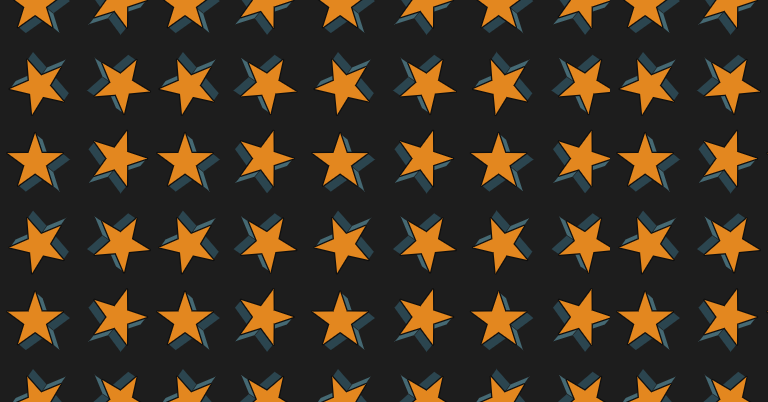
A Shadertoy shader for this pattern:

```glsl
// Rows of extruded five-pointed stars, turned in quarter steps on a dark ground.

float cross2(vec2 a, vec2 b) { return a.x * b.y - a.y * b.x; }

// Corner of the star: even indices are tips, odd ones are notches.
vec2 starCorner(int i) {
    float angle = radians(90.0 + 36.0 * float(i));
    return (i % 2 == 0 ? 29.0 : 11.3) * vec2(cos(angle), sin(angle));
}

// Coverage of a shape from its signed distance.
float coverage(float dist, float pixel) {
    return clamp(0.5 - dist / pixel, 0.0, 1.0);
}

vec3 drawStar(vec2 p, vec3 color, float pixel) {
    vec2 depth = vec2(7.7, -6.4);
    float nearest = 1e5, side = 1.0;

    for (int i = 0; i < 10; i++) {
        vec2 a = starCorner(i), b = starCorner(i + 1);
        vec2 edge = b - a, q = p - a;

        // Signed distance to the front outline
        float along = clamp(dot(q, edge) / dot(edge, edge), 0.0, 1.0);
        nearest = min(nearest, length(q - edge * along));
        if ((a.y > p.y) != (b.y > p.y) && p.x < a.x + edge.x * (p.y - a.y) / edge.y)
            side = -side;

        // Side wall swept from an edge that faces the extrusion
        vec2 normal = normalize(vec2(edge.y, -edge.x));
        if (dot(normal, normalize(depth)) > 0.2) {
            float area = cross2(edge, depth);
            float s = cross2(q, depth) / area;
            float t = cross2(edge, q) / area;
            float inset = abs(area) * min(min(s, 1.0 - s) / length(depth),
                                          min(t, 1.0 - t) / length(edge));
            vec3 wall = normal.y > 0.0 ? vec3(0.27, 0.41, 0.45) : vec3(0.17, 0.27, 0.31);
            color = mix(color, wall, coverage(0.3 - inset, pixel));
        }
    }

    // Dark outline, then the front face
    float front = nearest * side;
    color = mix(color, vec3(0.06), coverage(front - 1.3, pixel));
    return mix(color, vec3(0.89, 0.53, 0.12), coverage(front, pixel));
}

void mainImage(out vec4 fragColor, in vec2 fragCoord) {
    // The canvas is 768 units wide
    float pixel = 768.0 / iResolution.x;
    vec2 p = fragCoord * pixel;

    // Eight uneven columns make one tile; rows alternate
    vec2 cellSize = vec2(76.25, 79.25);
    vec2 grid = (p - vec2(0.0, 41.75)) / cellSize;
    vec2 cell = floor(grid);
    vec2 local = (grid - cell - 0.5) * cellSize;
    float columnShift[8] = float[8](-3.0, 3.6, -5.6, -2.4, -3.0, 4.6, 3.0, 10.6);
    float oddColumn = mod(cell.x, 2.0), oddRow = mod(cell.y, 2.0);
    local.x -= columnShift[int(mod(cell.x, 8.0))] + 3.5 * oddRow;
    local.y -= 3.6 * (oddColumn - oddRow) - 2.1 * oddColumn * oddRow;

    // Quarter turns, with a slight extra tilt on odd rows
    float turn = radians(90.0 * (oddRow - oddColumn - 2.0 * oddRow * oddColumn) + 5.0 * oddRow);
    local = mat2(cos(turn), -sin(turn), sin(turn), cos(turn)) * local;

    fragColor = vec4(drawStar(local, vec3(0.112), pixel), 1.0);
}
```
